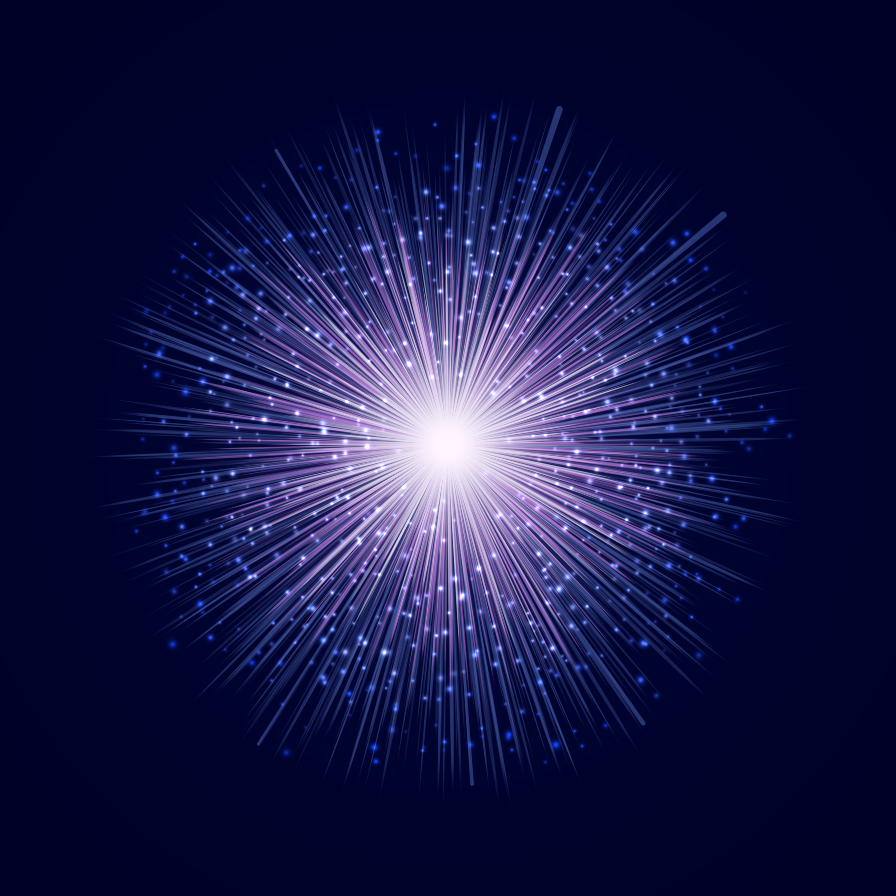
A Shadertoy shader for this background:

```glsl
// A starburst on deep navy: layered radial rays in blue, violet and white,
// scattered sparkles and a soft white core. Rays live in jittered angular
// cells and sparkles in jittered grid cells, all measured in canvas units.

const float TAU = 6.2831853;
const vec3 NAVY = vec3(0.0, 0.010, 0.178);
const vec3 NAVY_EDGE = vec3(0.0, 0.004, 0.150);
const vec3 STEEL = vec3(0.25, 0.34, 0.62);
const vec3 VIOLET = vec3(0.74, 0.47, 0.85);
const vec3 PALE = vec3(0.89, 0.87, 0.94);
const vec3 ELECTRIC = vec3(0.07, 0.27, 0.90);
const vec3 CORE = vec3(1.0, 0.955, 1.0);

vec3 hash3(vec2 p) {
    vec3 q = fract(vec3(p.xyx) * vec3(0.1031, 0.1030, 0.0973));
    q += dot(q, q.yxz + 33.33);
    return fract((q.xxy + q.yzz) * q.zyx);
}

// Coverage of one ring of tapered rays; reach holds the shortest and longest.
float rayLayer(vec2 p, float count, vec2 reach, float width, float seed, float px) {
    float r = length(p);
    float turn = fract(atan(p.y, p.x) / TAU + 0.5 + seed * 0.137) * count;
    float cell = floor(turn);
    vec3 shape = hash3(vec2(cell + 3.0, seed * 17.0 + 5.0));
    vec3 look = hash3(vec2(cell + 91.0, seed * 29.0 + 11.0));

    float offset = abs(turn - cell - mix(0.25, 0.75, shape.x)) * TAU / count * r;
    float t = r / mix(reach.x, reach.y, shape.y);
    float taper = (0.5 + 0.8 * t) * max(1.0 - pow(t, 6.0), 0.0);
    float halfWidth = width * mix(0.45, 1.5, shape.z * shape.z) * taper;
    float body = smoothstep(px, -px, offset - halfWidth);
    float fade = (1.0 - 0.4 * t) * (1.0 - smoothstep(0.88, 1.0, t));
    return body * max(fade, 0.0) * mix(0.35, 1.0, look.x);
}

// A broad streak that widens outward and ends in a round cap.
float streak(vec2 p, float angle, float reach, float width, float px) {
    vec2 axis = vec2(cos(angle), sin(angle));
    float along = clamp(dot(p, axis), 0.0, reach);
    float halfWidth = width * along / reach;
    return smoothstep(px, -px, length(p - axis * along) - halfWidth);
}

// Light of one sparkle grid: x is the bright point, y its halo, z its tint.
vec3 sparkleLayer(vec2 p, float cells, float seed) {
    vec2 cell = floor(p * cells);
    vec3 place = hash3(cell + 100.0 + seed * 41.0);
    vec3 look = hash3(cell + 300.0 + seed * 67.0);
    vec2 center = (cell + mix(vec2(0.25), vec2(0.75), place.xy)) / cells;
    float r = length(center);
    float chance = 0.5 * smoothstep(0.04, 0.12, r) * (1.0 - smoothstep(0.26, 0.405, r));
    float lit = step(place.z + 0.01, chance) * mix(0.25, 1.0, look.x);
    float size = mix(0.0013, 0.0029, look.y * look.y);
    vec2 d = p - center;
    float q = dot(d, d) / (size * size);
    return vec3(exp(-q) * lit, exp(-q * 0.28) * lit, look.z);
}

vec2 rotate(vec2 p, float angle) {
    float c = cos(angle), s = sin(angle);
    return vec2(c * p.x - s * p.y, s * p.x + c * p.y);
}

void mainImage(out vec4 fragColor, in vec2 fragCoord) {
    float scale = min(iResolution.x, iResolution.y);
    vec2 p = (fragCoord - 0.5 * iResolution.xy) / scale - vec2(0.0, 0.004);
    float r = length(p);
    float px = 0.6 / scale;

    // Backdrop and violet haze
    vec3 color = mix(NAVY, NAVY_EDGE, smoothstep(0.3, 0.7, r));
    color += vec3(0.06, 0.06, 0.15) * exp(-r * r / 0.03);
    vec3 gap = color;

    // Broad blue streaks
    float broad = max(streak(p, 1.250, 0.394, 0.0038, px),
                      streak(p, 0.695, 0.400, 0.0038, px));
    broad = max(broad, streak(p, -1.500, 0.380, 0.0020, px));
    broad = max(broad, streak(p, -0.960, 0.380, 0.0025, px));
    broad = max(broad, streak(p, -2.135, 0.396, 0.0016, px));
    broad = max(broad, streak(p, 2.100, 0.380, 0.0018, px));
    color = mix(color, STEEL, 0.6 * broad);

    // Long blue rays
    for (int i = 0; i < 7; i++) {
        float seed = float(i) + 1.0;
        float blue = rayLayer(p, 71.0 + 7.0 * seed, vec2(0.25, 0.418), 0.0017, seed, px);
        color = mix(color, STEEL, 0.9 * blue);
    }
    // Violet rays, each layer cut by thin dark gaps
    for (int i = 0; i < 5; i++) {
        float seed = float(i) + 11.0;
        float dark = rayLayer(p, 5.0 * seed + 33.0, vec2(0.20, 0.36), 0.0014, seed + 30.0, px);
        float violet = rayLayer(p, 6.0 * seed + 19.0, vec2(0.14, 0.31), 0.0015, seed, px);
        color = mix(color, gap, 0.8 * dark);
        color = mix(color, VIOLET, violet);
    }
    // Short pale rays
    for (int i = 0; i < 4; i++) {
        float seed = float(i) + 21.0;
        float pale = rayLayer(p, 5.0 * seed - 17.0, vec2(0.09, 0.26), 0.0010, seed, px);
        color = mix(color, PALE, pale);
    }

    // Sparkles turn from lilac white to electric blue with distance
    for (int i = 0; i < 3; i++) {
        float seed = float(i) + 1.0;
        vec3 spark = sparkleLayer(rotate(p, seed * 0.7), 33.0 + 4.0 * seed, seed);
        float outer = clamp(smoothstep(0.19, 0.37, r) + 0.5 * (spark.z - 0.5), 0.0, 1.0);
        vec3 halo = mix(vec3(0.18, 0.22, 0.34), ELECTRIC * 0.45, outer);
        color += halo * spark.y;
        color += mix(PALE, ELECTRIC, outer) * spark.x * 0.75;
    }

    // Soft core
    color = mix(color, PALE, 0.85 * exp(-r * r / 0.0062));
    color = mix(color, CORE, min(1.1 * exp(-r * r / 0.0016), 1.0));
    fragColor = vec4(clamp(color, 0.0, 1.0), 1.0);
}
```
